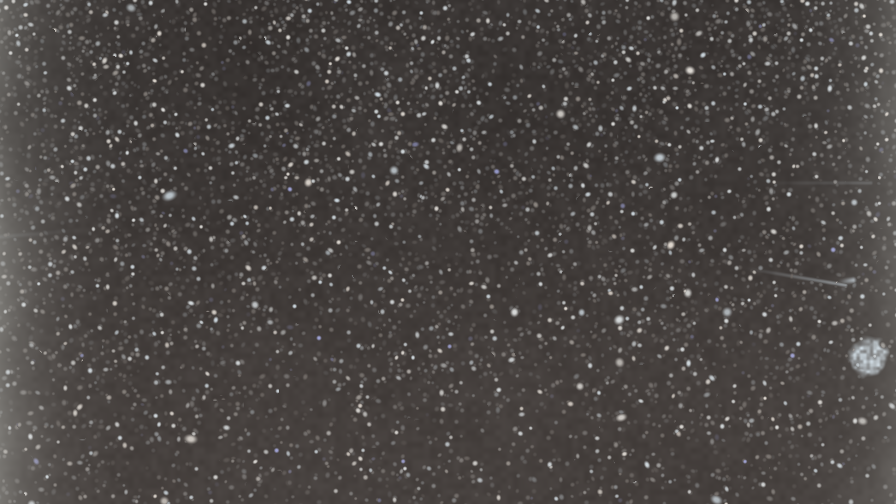
A Shadertoy shader for this texture:

```glsl
// Pale soft specks scattered over a dark, warm grey, hazy-edged film surface.

const vec3 DARK_TOP = vec3(0.222, 0.205, 0.198);
const vec3 DARK_BOTTOM = vec3(0.272, 0.250, 0.240);
const vec3 HAZE = vec3(0.60, 0.60, 0.58);
const vec3 WARM_SPECK = vec3(0.98, 0.94, 0.89);
const vec3 COOL_SPECK = vec3(0.84, 0.92, 0.97);
const vec3 BLUE_SPECK = vec3(0.62, 0.66, 0.98);

float hash(vec2 p) {
    return fract(sin(dot(p, vec2(127.1, 311.7))) * 43758.5453);
}

vec2 hash2(vec2 p) {
    return vec2(hash(p), hash(p + 47.3));
}

float noise(vec2 p) {
    vec2 i = floor(p), f = fract(p);
    f = f * f * (3.0 - 2.0 * f);
    float low = mix(hash(i), hash(i + vec2(1, 0)), f.x);
    float high = mix(hash(i + vec2(0, 1)), hash(i + vec2(1, 1)), f.x);
    return mix(low, high, f.y);
}

float fbm(vec2 p) {
    float sum = 0.0, weight = 0.5;
    for (int i = 0; i < 4; i++) {
        sum += weight * noise(p);
        p = p * 2.03 + 17.7;
        weight *= 0.5;
    }
    return sum / 0.9375;
}

// Jittered grid of soft, slightly oval dots; returns their tinted light.
vec3 specks(vec2 p, float cell, float density, vec2 radii, vec2 levels, float seed) {
    vec2 home = floor(p / cell);
    vec3 light = vec3(0.0);
    for (int y = -1; y <= 1; y++) {
        for (int x = -1; x <= 1; x++) {
            vec2 id = home + vec2(x, y);
            vec2 key = id + seed;
            if (hash(key + 5.1) > density) continue;
            vec2 d = p - (id + hash2(key)) * cell;
            float angle = 6.2832 * hash(key + 11.9);
            float c = cos(angle), s = sin(angle);
            d = vec2(c * d.x + s * d.y, c * d.y - s * d.x);
            d.x /= 1.0 + 0.5 * pow(hash(key + 23.4), 3.0);
            float radius = mix(radii.x, radii.y, hash(key + 31.6));
            float level = mix(levels.x, levels.y, pow(hash(key + 71.2), 1.4));
            float hue = hash(key + 83.8);
            vec3 tint = mix(WARM_SPECK, COOL_SPECK, hue);
            tint = mix(tint, BLUE_SPECK, step(0.96, hue));
            float dotMask = 1.0 - smoothstep(0.25 * radius, 1.4 * radius, length(d));
            light = max(light, tint * level * dotMask);
        }
    }
    return light;
}

// Soft scratch that brightens from a to b.
float scratch(vec2 p, vec2 a, vec2 b, float width) {
    vec2 along = b - a;
    float t = clamp(dot(p - a, along) / dot(along, along), 0.0, 1.0);
    float d = length(p - a - along * t);
    return (1.0 - smoothstep(0.0, width, d)) * t;
}

// Crumbly round flake with a ragged rim.
float flake(vec2 p, vec2 center, float radius) {
    vec2 d = p - center;
    float rim = length(d) + 0.4 * radius * (noise(d * 75.0 + 9.0) - 0.5);
    float body = 1.0 - smoothstep(0.72 * radius, 1.12 * radius, rim);
    return body * mix(0.3, 0.88, noise(d * 150.0 + 3.0));
}

vec3 background(vec2 p, float aspect) {
    vec3 color = mix(DARK_BOTTOM, DARK_TOP, smoothstep(0.1, 0.9, p.y));
    float cloud = fbm(p * 4.0 + 2.0);
    color += 0.035 * (cloud - 0.5) + 0.035 * (noise(p * 85.0) - 0.5);
    float left = 0.55 * exp(-p.x / 0.085);
    float right = 0.36 * exp(-(aspect - p.x) / 0.085);
    float haze = (left + right) * (0.65 + 0.7 * cloud);
    return mix(color, HAZE, clamp(haze, 0.0, 1.0));
}

void mainImage(out vec4 fragColor, in vec2 fragCoord) {
    vec2 p = fragCoord / iResolution.y;
    float aspect = iResolution.x / iResolution.y;
    vec3 color = background(p, aspect);

    // Specks gather in loose clumps and grow denser toward the top.
    float crowd = mix(0.65, 1.3, p.y) * (0.45 + 1.1 * fbm(p * 7.0 + 31.0));
    vec3 light = specks(p, 0.013, 0.42 * crowd, vec2(0.003, 0.005), vec2(0.06, 0.26), 3.0);
    light = max(light, specks(p, 0.021, 0.42 * crowd, vec2(0.0035, 0.0052), vec2(0.22, 0.85), 59.0));
    light = max(light, specks(p, 0.12, 0.2, vec2(0.006, 0.009), vec2(0.6, 0.88), 137.0));

    // Scratches and one large flake near the right side.
    float marks = 0.45 * scratch(p, vec2(aspect - 0.30, 0.468), vec2(aspect - 0.10, 0.434), 0.006);
    marks = max(marks, 0.6 * scratch(p, vec2(aspect - 0.115, 0.440), vec2(aspect - 0.085, 0.444), 0.009));
    marks = max(marks, 0.16 * scratch(p, vec2(aspect - 0.26, 0.637), vec2(aspect - 0.05, 0.637), 0.006));
    marks = max(marks, 0.10 * scratch(p, vec2(0.18, 0.545), vec2(0.0, 0.530), 0.007));
    marks = max(marks, flake(p, vec2(aspect - 0.055, 0.289), 0.040));
    light = max(light, COOL_SPECK * marks);

    color += (1.0 - color) * light;
    fragColor = vec4(clamp(color, 0.0, 1.0), 1.0);
}
```
